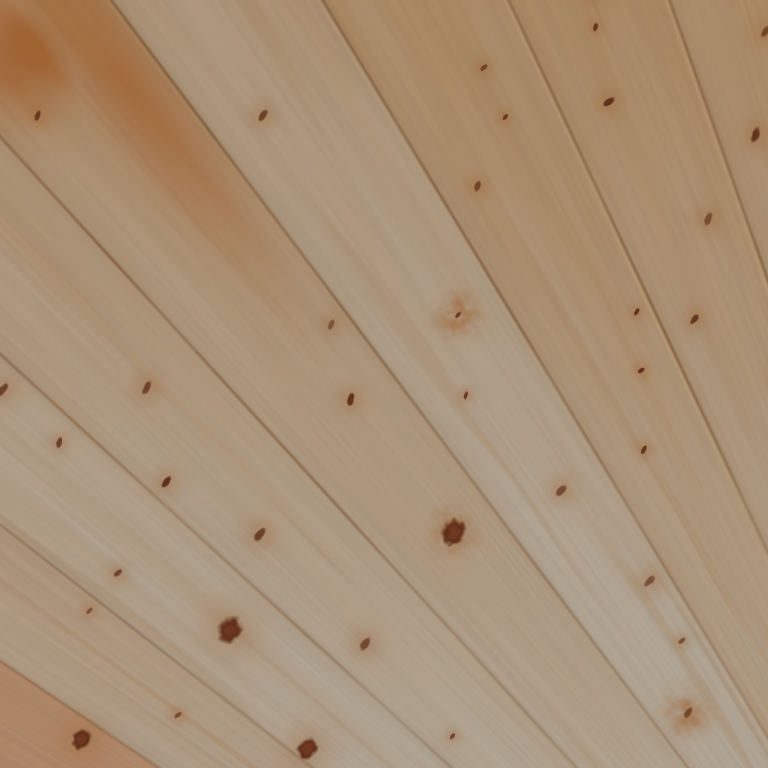
Give the GLSL for this texture, as a WebGL 2 fragment shader.

```glsl
#version 300 es
precision highp float;
// Knotty pine boards fanning out in perspective, with soft seams, stains and knots.

// Seam position, spacing and growth of spacing, along the top and bottom edges
#define TOP_FAN vec3(0.872, 0.1934, 0.0163)
#define BOTTOM_FAN vec3(1.223, 0.0820, 0.0090)
#define SEAM_WIDTH 0.0022
#define SEAM_DEPTH 0.50
#define KNOT_ROWS 9.0
#define KNOT_CHANCE 0.68
#define KNOT_SIZE 0.0068
#define GRAIN 0.16

uniform vec2 u_resolution;
out vec4 fragColor;

const vec3 TAN = vec3(0.66, 0.53, 0.39);
const vec3 PALE = vec3(0.685, 0.64, 0.575);
const vec3 PINK = vec3(0.68, 0.50, 0.385);
const vec3 STAIN = vec3(0.62, 0.36, 0.16);
const vec3 GROOVE = vec3(0.45, 0.31, 0.18);
const vec3 BEVEL = vec3(0.76, 0.64, 0.49);
const vec3 KNOT = vec3(0.34, 0.15, 0.07);

// Paleness of each board, from right to left
const float BOARD_PALE[9] = float[9](0.08, 0.02, 0.0, 0.40, 0.12, 0.20, 0.26, 0.10, -0.40);

float hash(vec2 p) {
    return fract(sin(dot(p, vec2(127.1, 311.7))) * 43758.5453);
}

float noise(vec2 p) {
    vec2 i = floor(p), f = fract(p);
    f = f * f * (3.0 - 2.0 * f);
    return mix(mix(hash(i), hash(i + vec2(1, 0)), f.x),
               mix(hash(i + vec2(0, 1)), hash(i + vec2(1, 1)), f.x), f.y);
}

float fbm(vec2 p) {
    return 0.55 * noise(p) + 0.3 * noise(p * 2.1 + 7.0) + 0.15 * noise(p * 4.3 + 19.0);
}

// Horizontal position of board coordinate k at depth y (y runs downward)
float boardX(float k, float y) {
    vec3 fan = mix(TOP_FAN, BOTTOM_FAN, y);
    return fan.x - k * (fan.y + k * fan.z);
}

// Inverse of boardX: whole part is the board, fraction is the place across it
float boardCoord(vec2 p) {
    vec3 fan = mix(TOP_FAN, BOTTOM_FAN, p.y);
    float root = sqrt(max(fan.y * fan.y + 4.0 * fan.z * (fan.x - p.x), 0.0));
    return (root - fan.y) / (2.0 * fan.z);
}

vec3 boardColor(vec2 p, float k) {
    float board = floor(k), across = k - board;
    float pale = BOARD_PALE[int(clamp(board + 1.0, 0.0, 8.0))] + 0.72 * p.y;
    vec2 g = vec2(across * 5.0 + board * 17.0, p.y * 3.0 + board * 5.0);
    pale += 0.35 * (fbm(g) - 0.5);
    vec3 col = mix(TAN, PALE, clamp(pale, 0.0, 1.0));
    col = mix(col, PINK, 0.8 * smoothstep(5.5, 7.5, board));

    // Long faint growth rings that bend along the board
    float rings = sin(across * 22.0 + 9.0 * fbm(g * vec2(0.45, 0.8)));
    float patchy = smoothstep(0.4, 0.75, noise(g * 0.7 + 31.0));
    col = mix(col, TAN * 0.97, GRAIN * patchy * smoothstep(0.2, 1.0, rings) * 2.0);
    col *= 1.0 + GRAIN * 0.25 * (noise(vec2(k * 38.0, p.y * 7.0)) - 0.5);

    // Resin streak on the fourth board, deepest toward its upper end
    float isStained = step(2.5, board) * step(board, 3.5);
    float streak = exp(-pow((across - 0.24) / 0.22, 2.0)) * (1.0 - smoothstep(0.1, 0.48, p.y));
    float corner = exp(-dot(p - vec2(0.03, 0.07), p - vec2(0.03, 0.07)) / 0.006);
    float resin = max(streak * 0.8, corner) * (0.55 + 0.7 * fbm(g * vec2(1.4, 1.0)));
    return mix(col, STAIN, isStained * clamp(resin, 0.0, 0.85));
}

vec3 addSeam(vec3 col, vec2 p, float k) {
    float seam = floor(k + 0.5);
    vec3 fan = mix(TOP_FAN, BOTTOM_FAN, p.y);
    float slope = boardX(k, 1.0) - boardX(k, 0.0);
    float dist = (k - seam) * (fan.y + 2.0 * k * fan.z) / sqrt(1.0 + slope * slope);
    float fade = mix(1.0, 0.5, smoothstep(0.3, 1.0, p.y)) * (0.75 + 0.5 * noise(vec2(seam * 9.0, p.y * 12.0)));
    float bevel = exp(-pow((dist - 0.0045) / 0.0025, 2.0));
    float groove = exp(-pow(dist / SEAM_WIDTH, 2.0));
    float shade = exp(-abs(dist) / 0.009);
    float sunny = 1.0 - smoothstep(0.5, 3.5, seam);
    col = mix(col, BEVEL, bevel * fade * mix(0.15, 0.6, sunny));
    col = mix(col, GROOVE, 0.13 * shade * fade);
    return mix(col, GROOVE, SEAM_DEPTH * groove * fade);
}

vec3 addKnots(vec3 col, vec2 p, float k) {
    vec2 home = floor(vec2(k, p.y * KNOT_ROWS));
    for (int j = -1; j <= 1; j++)
    for (int i = -1; i <= 1; i++) {
        vec2 cell = home + vec2(i, j);
        if (hash(cell + 3.7) > KNOT_CHANCE) continue;
        float y = (cell.y + 0.15 + 0.7 * hash(cell + 11.3)) / KNOT_ROWS;
        vec2 d = p - vec2(boardX(cell.x + 0.1 + 0.8 * hash(cell + 23.9), y), y);

        // Mostly slim tilted ovals, with a few large round ones on the left
        float big = step(0.80, hash(cell + 41.1)) * step(2.5, cell.x);
        float size = KNOT_SIZE * mix(0.55, 1.5, hash(cell + 57.3)) + 0.007 * big;
        float angle = 0.95 + 0.7 * (hash(cell + 63.7) - 0.5);
        vec2 axis = vec2(cos(angle), -sin(angle));
        vec2 oval = vec2(dot(d, axis), dot(d, vec2(-axis.y, axis.x)) / mix(0.5, 0.8, big));
        float r = length(oval) / size + 0.35 * (noise(d * 170.0 + cell * 9.0) - 0.5);

        // Ragged amber halo, then the dark heart with a redder middle
        float smudge = step(0.84, hash(cell + 71.9));
        float ragged = mix(1.0, 1.4 * fbm(d * 75.0 + cell * 5.0), smudge);
        float halo = exp(-dot(d, d) / mix(size * size * 5.0, 0.0007, smudge));
        col = mix(col, STAIN, halo * ragged * mix(0.28, 0.65, smudge));
        float heart = (1.0 - smoothstep(0.65, 1.25, r)) * mix(0.5, 0.95, max(big, hash(cell + 83.3)));
        vec3 heartColor = mix(KNOT, vec3(0.42, 0.20, 0.11), big * (1.0 - smoothstep(0.3, 0.9, r)));
        col = mix(col, heartColor, heart);
    }
    return col;
}

void main() {
    vec2 uv = gl_FragCoord.xy / u_resolution;
    vec2 p = vec2(uv.x, 1.0 - uv.y);
    float k = boardCoord(p);
    vec3 col = addSeam(boardColor(p, k), p, k);
    fragColor = vec4(addKnots(col, p, k), 1.0);
}
```
